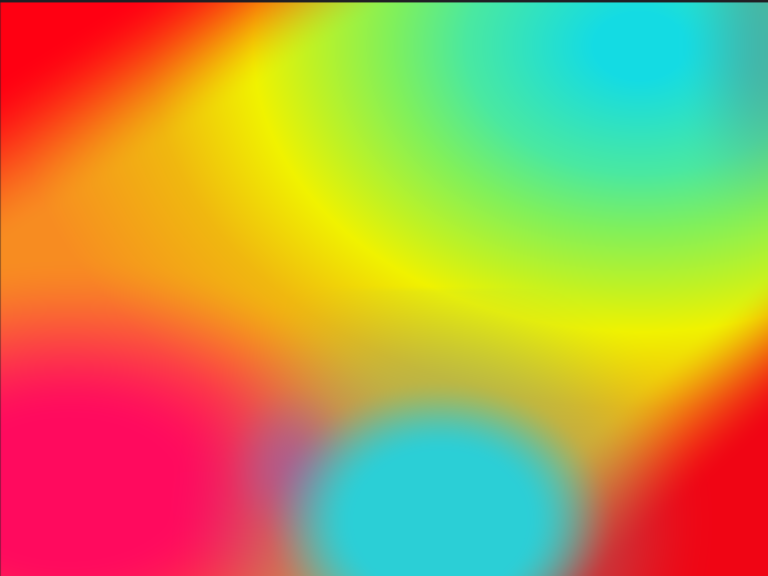
Give the GLSL for this background, as a WebGL 1 fragment shader.

```glsl
precision highp float;
// Soft mesh gradient: cyan glow fading to gold, red corners, magenta and teal pools.

uniform vec2 u_resolution;

const vec3 CYAN    = vec3(0.08, 0.86, 0.89);
const vec3 SEA     = vec3(0.29, 0.91, 0.63);
const vec3 GREEN   = vec3(0.50, 0.94, 0.36);
const vec3 LIME    = vec3(0.75, 0.95, 0.14);
const vec3 YELLOW  = vec3(0.94, 0.95, 0.00);
const vec3 AMBER   = vec3(0.94, 0.72, 0.06);
const vec3 ORANGE  = vec3(0.97, 0.55, 0.13);
const vec3 RED     = vec3(1.00, 0.00, 0.07);
const vec3 CRIMSON = vec3(0.94, 0.02, 0.08);
const vec3 MAGENTA = vec3(1.00, 0.04, 0.37);
const vec3 VIOLET  = vec3(0.58, 0.36, 0.68);
const vec3 TEAL    = vec3(0.17, 0.81, 0.84);
const vec3 SAGE    = vec3(0.38, 0.72, 0.62);
const vec3 SLATE   = vec3(0.35, 0.45, 0.55);
const vec3 INK     = vec3(0.13, 0.12, 0.14);

// Linear ramp from 0 at a to 1 at b.
float ramp(float a, float b, float t) {
    return clamp((t - a) / (b - a), 0.0, 1.0);
}

// Falling smooth step: 1 up to inner, 0 beyond outer.
float fade(float inner, float outer, float t) {
    return 1.0 - smoothstep(inner, outer, t);
}

// Elliptical distance, 1 on the rim.
float ellipse(vec2 p, vec2 center, vec2 radii) {
    return length((p - center) / radii);
}

// Colour by distance from the cyan centre.
vec3 spectrum(float d) {
    vec3 c = mix(CYAN, SEA, ramp(0.08, 0.30, d));
    c = mix(c, GREEN, ramp(0.30, 0.43, d));
    c = mix(c, LIME, ramp(0.43, 0.57, d));
    c = mix(c, YELLOW, ramp(0.57, 0.67, d));
    c = mix(c, AMBER, ramp(0.67, 0.85, d));
    return mix(c, ORANGE, ramp(0.85, 1.10, d));
}

void main() {
    // Height is one unit; y runs down from the top edge.
    vec2 p = gl_FragCoord.xy / u_resolution.y;
    p.y = 1.0 - p.y;
    float right = u_resolution.x / u_resolution.y;
    float fromRight = right - p.x;

    // Main sweep, cooled toward the upper right edge
    vec3 color = spectrum(ellipse(p, vec2(1.11, 0.08), vec2(1.0, 0.74)));
    float cool = fade(0.0, 0.16, fromRight) * fade(0.1, 0.42, p.y);
    color = mix(color, SLATE, 0.4 * cool);

    // Diagonal red corners
    color = mix(color, RED, fade(0.13, 0.43, p.x * 0.62 + p.y));
    color = mix(color, CRIMSON, smoothstep(0.469, 0.747, p.y - 0.9 * fromRight));

    // Magenta pool
    float pool = ellipse(p, vec2(0.12, 0.85), vec2(0.61, 0.39));
    color = mix(color, MAGENTA, fade(0.3, 1.05, pool));

    // Muted halo with a faint crease at mid height
    vec2 tealCenter = vec2(0.764, 0.905);
    float halo = fade(0.15, 0.48, distance(p, tealCenter));
    color = mix(color, SAGE, 0.45 * halo * smoothstep(0.495, 0.508, p.y));

    // Violet rim and teal pool
    float rim = fade(0.0, 1.0, ellipse(p, vec2(0.51, 0.81), vec2(0.13, 0.15)));
    color = mix(color, VIOLET, 0.55 * rim);
    float teal = ellipse(p, tealCenter, vec2(0.27, 0.217));
    color = mix(color, TEAL, fade(0.55, 1.15, teal));

    // Thin dark lines along the top and left edges
    color = mix(color, INK, fade(0.003, 0.0055, p.y));
    color = mix(color, INK, 0.4 * fade(0.001, 0.003, p.x));

    gl_FragColor = vec4(color, 1.0);
}
```
